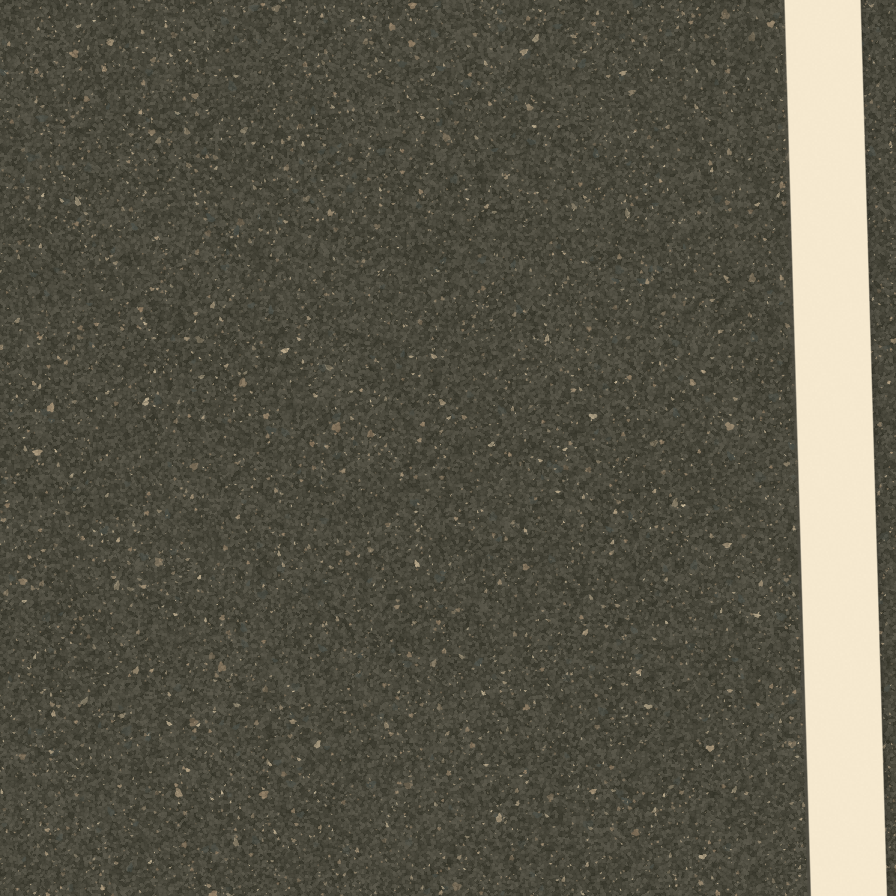
Write a WebGL 1 fragment shader that draws this texture.

```glsl
precision highp float;
uniform vec2 u_resolution;

#define STONE_DARK vec3(0.205, 0.203, 0.160)
#define STONE_LIGHT vec3(0.360, 0.350, 0.300)
#define CHIP_TAN vec3(0.56, 0.48, 0.38)
#define CHIP_CREAM vec3(0.76, 0.70, 0.58)
#define SLATE vec3(0.30, 0.33, 0.31)
#define STRIPE_COLOR vec3(0.963, 0.912, 0.810)
#define STRIPE_LEFT 0.905
#define STRIPE_RIGHT 0.990
#define STRIPE_LEAN 0.0295
#define GRAIN_SCALE 300.0

float hash(vec2 p) {
  vec3 q = fract(vec3(p.xyx) * 0.1031);
  q += dot(q, q.yzx + 33.33);
  return fract((q.x + q.y) * q.z);
}

vec2 hash2(vec2 p) {
  return vec2(hash(p + 17.3), hash(p + 71.9));
}

// Tone of the nearest cell, darkened towards its rim.
float cellGrain(vec2 p) {
  vec2 cell = floor(p);
  float nearest = 8.0;
  float tone = 0.0;
  for (int j = -1; j <= 1; j++) {
    for (int i = -1; i <= 1; i++) {
      vec2 id = cell + vec2(float(i), float(j));
      vec2 d = id + hash2(id) - p;
      float dist = dot(d, d);
      if (dist < nearest) {
        nearest = dist;
        tone = hash(id + 5.7);
      }
    }
  }
  return tone + 0.16 - 0.45 * nearest;
}

// Scattered irregular chips: x is coverage, y is a random tone.
vec2 chips(vec2 uv, float scale, float density, float seed) {
  vec2 p = uv * scale;
  vec2 cell = floor(p);
  float soft = 0.8 * scale / u_resolution.y;
  vec2 result = vec2(0.0);
  for (int j = -1; j <= 1; j++) {
    for (int i = -1; i <= 1; i++) {
      vec2 id = cell + vec2(float(i), float(j));
      vec2 key = id + seed;
      float present = step(hash(key), density);
      vec2 d = p - id - hash2(key + 3.1);
      float tone = hash(key + 43.7);
      float angle = 6.2832 * hash(key + 29.4);
      float c = cos(angle);
      float s = sin(angle);
      d = vec2(c * d.x + s * d.y, c * d.y - s * d.x);
      d.y *= 1.0 + 0.9 * tone;
      float bearing = atan(d.y, d.x + 0.0001);
      float size = mix(0.16, 0.34, pow(hash(key + 11.2), 2.0));
      float radius = size * (1.0 + 0.16 * sin(3.0 * bearing + angle)
                                 + 0.10 * sin(5.0 * bearing));
      float cover = present * (1.0 - smoothstep(-soft, soft, length(d) - radius));
      if (cover > result.x) result = vec2(cover, tone);
    }
  }
  return result;
}

vec3 stone(vec2 uv) {
  // Ground of fine and coarser grains with faint broad mottling.
  float fine = cellGrain(uv * GRAIN_SCALE);
  float coarse = cellGrain(uv * GRAIN_SCALE * 0.45 + 40.0);
  float mottle = sin(uv.x * 13.0 + 2.0 * sin(uv.y * 9.0))
               * sin(uv.y * 15.0 + 2.0 * sin(uv.x * 7.0));
  float tone = 0.70 * fine + 0.26 * coarse + 0.03 * mottle;
  vec3 color = mix(STONE_DARK, STONE_LIGHT, clamp(tone, 0.0, 1.0));

  // Muted slate flecks.
  vec2 fleck = chips(uv, 55.0, 0.10, 210.0);
  color = mix(color, SLATE, fleck.x * (0.25 + 0.30 * fleck.y));

  // Warm chips, from fine and plentiful to large and rare.
  for (int k = 0; k < 3; k++) {
    float level = float(k);
    float scale = 210.0 * pow(0.55, level);
    vec2 chip = chips(uv, scale, 0.105 - 0.018 * level, 90.0 + 130.0 * level);
    vec3 chipColor = mix(CHIP_TAN, CHIP_CREAM, chip.y);
    chipColor *= 0.88 + 0.20 * fine;
    color = mix(color, chipColor, chip.x * (0.40 + 0.52 * hash(vec2(chip.y * 91.0, level))));
  }
  return color;
}

void main() {
  vec2 uv = gl_FragCoord.xy / u_resolution;
  float pixel = 1.0 / u_resolution.x;
  vec3 color = stone(uv);

  // Leaning pale stripe with a thin shaded left edge.
  float x = uv.x + STRIPE_LEAN * uv.y;
  float fromLeft = x - STRIPE_LEFT;
  float fromRight = x - STRIPE_RIGHT;
  float seam = smoothstep(-0.0045, -0.0025, fromLeft) * step(fromLeft, 0.002);
  color = mix(color, vec3(0.31, 0.30, 0.26), seam * (0.85 - 0.45 * uv.y));
  color *= 1.0 - 0.22 * step(0.0, fromRight) * exp(-max(fromRight, 0.0) * 350.0);
  float stripe = smoothstep(-pixel, pixel, fromLeft)
               * (1.0 - smoothstep(-pixel, pixel, fromRight));
  vec3 paint = STRIPE_COLOR + 0.008 * (hash(floor(uv * 512.0)) - 0.5);
  color = mix(color, paint, stripe);

  gl_FragColor = vec4(color, 1.0);
}
```
